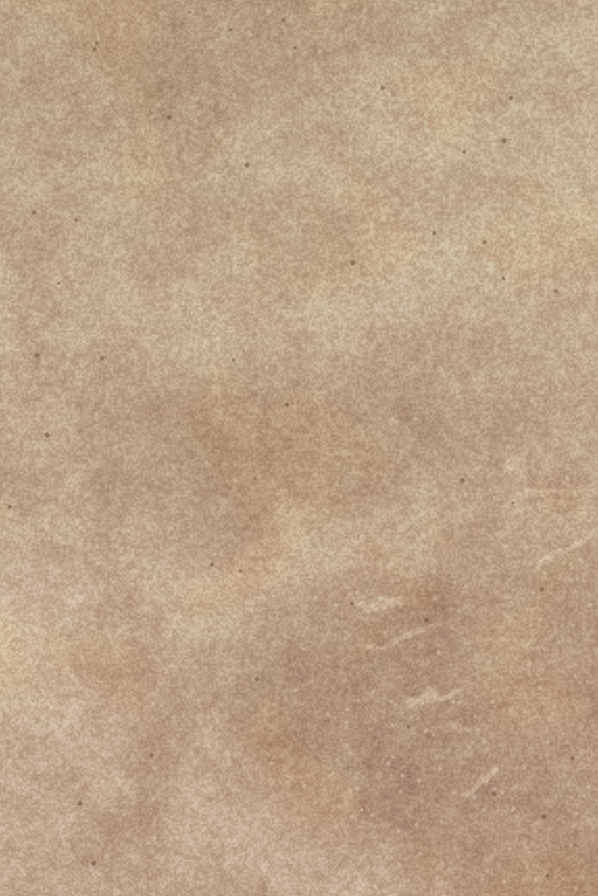
This texture is drawn by a Shadertoy shader. Its source:

```glsl
// Weathered terracotta plaster: warm beige and clay clouds under fine sandy grain.
// Sine-warped layered noise gives the stains, soft blobs place the broad tones,
// and cellular noise scatters pits and flecks; a loop adds ragged lime smears.

float hash(vec2 p) {
    vec3 q = fract(vec3(p.xyx) * 0.1031);
    q += dot(q, q.yzx + 33.33);
    return fract((q.x + q.y) * q.z);
}

float noise(vec2 p) {
    vec2 i = floor(p), f = fract(p);
    f = f * f * (3.0 - 2.0 * f);
    return mix(mix(hash(i), hash(i + vec2(1, 0)), f.x),
               mix(hash(i + vec2(0, 1)), hash(i + vec2(1, 1)), f.x), f.y);
}

float layered(vec2 p) {
    float sum = 0.0, amp = 0.5;
    for (int i = 0; i < 5; i++) {
        sum += amp * noise(p);
        p = mat2(1.6, 1.2, -1.2, 1.6) * p + 17.3;
        amp *= 0.5;
    }
    return sum;
}

// Cellular noise: distance to the nearest point, and that point's random id.
vec2 cells(vec2 p) {
    vec2 i = floor(p), nearest = vec2(9.0, 0.0);
    for (int y = -1; y <= 1; y++)
    for (int x = -1; x <= 1; x++) {
        vec2 c = i + vec2(x, y);
        float d = length(c + vec2(hash(c + 3.7), hash(c + 51.2)) - p);
        if (d < nearest.x) nearest = vec2(d, hash(c + 91.4));
    }
    return nearest;
}

// Soft ellipse, turned by an angle.
float blob(vec2 p, vec2 centre, vec2 radius, float angle) {
    float c = cos(angle), s = sin(angle);
    vec2 q = mat2(c, -s, s, c) * (p - centre) / radius;
    return exp(-dot(q, q));
}

void mainImage(out vec4 fragColor, in vec2 fragCoord) {
    vec2 p = fragCoord / iResolution.y;
    float ragged = layered(p * 24.0 + 5.0) - 0.485;
    float fine = layered(p * 75.0 + 40.0) - 0.485;

    // Layered sines and noise bend the stain outlines
    vec2 warped = p + 0.018 * sin(p.yx * 17.0 + 2.0 * sin(p * 11.0 + 1.0));
    warped += 0.13 * (vec2(layered(p * 7.0), layered(p * 7.0 + 31.0)) - 0.485);

    // Broad tones: pale corner, left edge and middle drift; clay centre and foot
    float tone = 0.52;
    tone += 0.25 * blob(warped, vec2(0.64, 0.88), vec2(0.22, 0.26), 0.0);
    tone += 0.22 * blob(warped, vec2(0.00, 0.60), vec2(0.09, 0.14), 0.0);
    tone += 0.26 * blob(warped, vec2(0.27, 0.37), vec2(0.20, 0.07), 0.25);
    tone += 0.22 * blob(warped, vec2(0.04, 0.32), vec2(0.11, 0.17), 0.0);
    tone += 0.24 * blob(warped, vec2(0.07, 0.03), vec2(0.06, 0.12), 0.2);
    tone += 0.18 * blob(warped, vec2(0.26, 0.08), vec2(0.05, 0.13), -0.1);
    tone -= 0.25 * blob(warped, vec2(0.47, 0.53), vec2(0.19, 0.10), 0.2);
    tone -= 0.28 * blob(warped, vec2(0.52, 0.22), vec2(0.24, 0.20), 0.3);
    tone -= 0.17 * blob(warped, vec2(0.16, 0.48), vec2(0.12, 0.06), 0.1);
    tone -= 0.14 * blob(warped, vec2(0.15, 0.14), vec2(0.09, 0.14), 0.0);
    tone -= 0.12 * blob(warped, vec2(0.14, 0.95), vec2(0.16, 0.09), 0.0);

    // Mottling and faint level brush marks
    tone += 0.60 * (layered(warped * 5.0 + 9.0) - 0.485);
    tone += 0.42 * ragged + 0.30 * fine;
    tone += 0.07 * (noise(p * vec2(14.0, 95.0)) - 0.5);

    // Ragged lime smears, rising gently to the right
    float smear = 0.0;
    vec2 frayed = p + 0.035 * vec2(ragged, layered(p * 30.0 + 70.0) - 0.485);
    for (int i = 0; i < 8; i++) {
        float k = float(i);
        vec2 centre = vec2(0.42 + 0.25 * fract(k * 0.618), 0.10 + 0.42 * fract(k * 0.382 + 0.53));
        vec2 radius = vec2(0.018 + 0.03 * hash(vec2(k, 4.0)), 0.006);
        float mark = blob(frayed, centre, radius, 0.1 + 0.6 * hash(vec2(k, 8.0)));
        smear = max(smear, smoothstep(0.25, 0.75, mark + 0.9 * fine) * (0.35 + 0.5 * hash(vec2(k, 2.0))));
    }
    tone = mix(tone, 0.98, 0.75 * smear);

    // Sandy grain
    tone += 0.48 * (noise(p * 430.0) - 0.5) + 0.28 * (noise(p * 210.0 + 60.0) - 0.5);

    vec3 clay = vec3(0.63, 0.515, 0.425);
    vec3 sand = vec3(0.738, 0.638, 0.540);
    vec3 lime = vec3(0.825, 0.760, 0.660);
    vec3 colour = tone < 0.55 ? mix(clay, sand, max(tone, -0.2) / 0.55)
                              : mix(sand, lime, min((tone - 0.55) / 0.45, 1.2));

    // Olive cast above, rosy cast below, with drifting ochre stains
    colour += vec3(-0.006, 0.004, -0.002) * smoothstep(0.35, 0.95, p.y + ragged);
    colour += vec3(0.006, -0.006, -0.001) * smoothstep(0.45, 0.10, p.y + ragged);
    colour += vec3(0.012, 0.0, -0.028) * smoothstep(0.52, 0.75, layered(warped * 8.0 + 80.0));

    // Pale flecks, denser towards the lower right, and sparse dark pits
    vec2 fleck = cells(p * 75.0 + 0.4 * fine);
    float density = 0.04 + 0.15 * smoothstep(0.2, 0.6, p.x) * smoothstep(0.6, 0.2, p.y);
    float chip = smoothstep(0.24, 0.08, fleck.x) * step(1.0 - density, fleck.y);
    colour = mix(colour, vec3(0.83, 0.76, 0.67), 0.55 * chip);
    vec2 pit = cells(p * 28.0 + 12.0);
    float hole = smoothstep(0.09, 0.03, pit.x + 0.08 * fine) * step(0.92, pit.y);
    colour = mix(colour, vec3(0.44, 0.34, 0.25), 0.6 * hole);

    fragColor = vec4(colour, 1.0);
}
```
